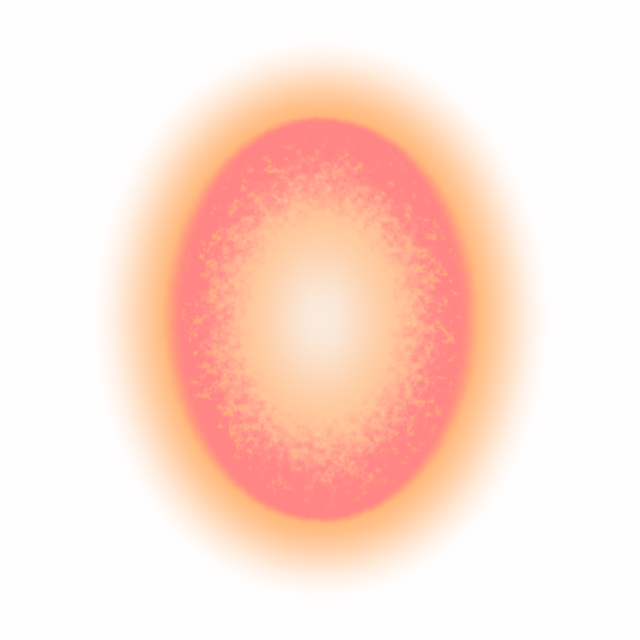
This background is drawn by a three.js fragment shader. Its source:

```glsl
#define CENTER vec2(0.502, 0.501)
#define RADII vec2(0.234, 0.314)
#define GLOW_REACH 0.132
#define EDGE_SOFT_POLE 0.007
#define EDGE_SOFT_SIDE 0.019
#define GRAIN_SCALE 105.0
#define GRAIN_AMOUNT 0.34
#define CREAM vec3(0.980, 0.922, 0.870)
#define PEACH vec3(1.000, 0.780, 0.600)
#define CORAL vec3(1.000, 0.525, 0.522)
#define ORANGE vec3(1.000, 0.700, 0.440)
#define PAPER vec3(1.000, 0.996, 0.996)

varying vec2 vUv;

float hash(vec2 p) {
  vec3 q = fract(vec3(p.xyx) * 0.1031);
  q += dot(q, q.yzx + 33.33);
  return fract((q.x + q.y) * q.z);
}

float valueNoise(vec2 p) {
  vec2 cell = floor(p);
  vec2 f = fract(p);
  f = f * f * (3.0 - 2.0 * f);
  float low = mix(hash(cell), hash(cell + vec2(1.0, 0.0)), f.x);
  float high = mix(hash(cell + vec2(0.0, 1.0)), hash(cell + vec2(1.0)), f.x);
  return mix(low, high, f.y);
}

// Layered noise centred on zero
float grainNoise(vec2 p) {
  float sum = 0.0;
  float weight = 0.5;
  for (int i = 0; i < 3; i++) {
    sum += weight * (valueNoise(p) - 0.5);
    p = mat2(1.6, 1.2, -1.2, 1.6) * p + 17.3;
    weight *= 0.6;
  }
  return sum;
}

// Approximate signed distance to the ellipse, given its normalized radius
float ellipseDistance(vec2 p, float radius) {
  float slope = length(p / (RADII * RADII));
  return radius * (radius - 1.0) / max(slope, 0.001);
}

void main() {
  vec2 p = vUv - CENTER;
  float radius = length(p / RADII);
  float dist = ellipseDistance(p, radius);
  float side = abs(p.x / RADII.x) / max(radius, 0.001);
  float grain = grainNoise(vUv * GRAIN_SCALE);

  // Outer halo
  float fade = smoothstep(-0.02, GLOW_REACH, dist);
  vec3 halo = mix(ORANGE, PAPER, fade);

  // Core: cream to peach to mottled coral
  float mottle = grain * GRAIN_AMOUNT * smoothstep(0.25, 0.75, radius);
  vec3 core = mix(CREAM, PEACH, smoothstep(0.0, 0.56, radius + 0.1 * mottle));
  core = mix(core, CORAL, smoothstep(0.44, 0.88, radius + mottle));

  // Orange flecks in the coral ring, strongest at the sides
  float ring = smoothstep(0.55, 0.8, radius) * (1.0 - smoothstep(0.85, 1.0, radius));
  float fleck = smoothstep(0.06, 0.32, -grain) * ring * mix(0.2, 0.65, side);
  core = mix(core, ORANGE, fleck);

  // Soft rim, slightly ragged
  float softness = mix(EDGE_SOFT_POLE, EDGE_SOFT_SIDE, side * side);
  float rim = smoothstep(-softness, softness, dist + 0.006 * grain);
  gl_FragColor = vec4(mix(core, halo, rim), 1.0);
}
```
